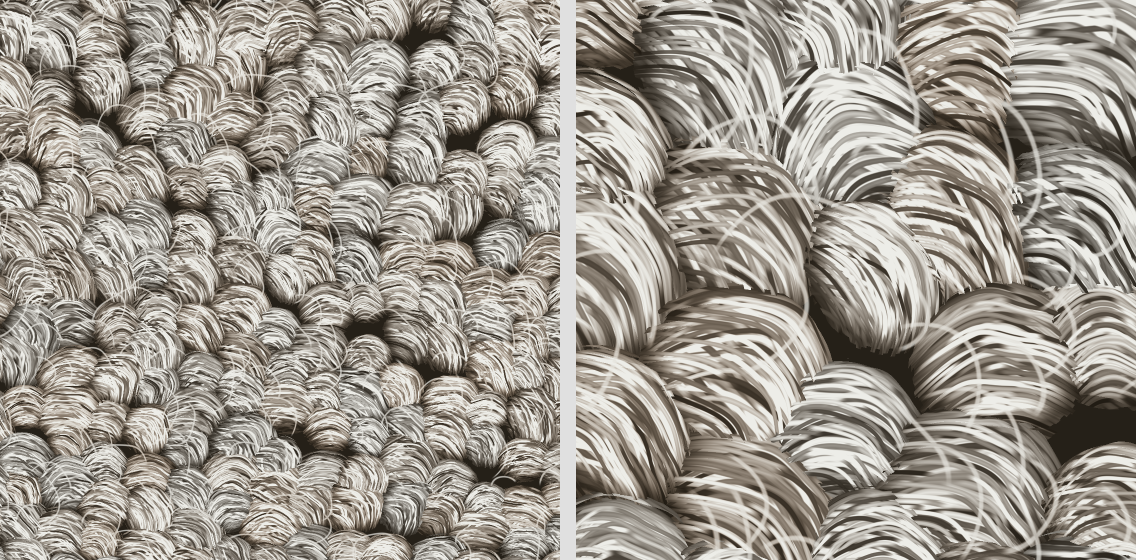
Left, the full canvas; right, a detail of the centre.
Give the GLSL for this texture, as a WebGL 2 fragment shader.

```glsl
#version 300 es
precision highp float;

uniform vec2 u_resolution;
out vec4 fragColor;

const int SAMPLES = 2;
const int FIBRE_LAYERS = 5;
const vec3 SHADOW = vec3(0.11, 0.09, 0.06);
const vec3 WOOL = vec3(0.93, 0.93, 0.91);
const vec3 BROWN_SHIFT = vec3(0.045, 0.0, -0.035);

struct Tuft {
    vec2 local;
    float dome;
    float height;
    vec3 traits;
};

vec3 hash3(vec2 p) {
    vec3 q = fract(p.xyx * vec3(0.1031, 0.1030, 0.0973));
    q += dot(q, q.yxz + 33.33);
    return fract((q.xxy + q.yzz) * q.zyx);
}

vec2 intoFrame(vec2 v, float angle) {
    float c = cos(angle), s = sin(angle);
    return vec2(c * v.x + s * v.y, c * v.y - s * v.x);
}

// Coordinate across a bundle of arched fibres
float strandCoord(vec2 q, float bend, float phase) {
    float wobble = 0.035 * sin(q.x * 4.0 + phase) + 0.02 * sin(q.x * 7.0 - q.y * 3.0 + phase * 2.0);
    return q.y + bend * q.x * q.x + wobble;
}

// Rows narrow toward the bottom and columns sway gently
vec2 carpetGrid(vec2 p) {
    float sway = 0.012 * sin(p.y * 9.0 + p.x * 4.0) + 0.006 * sin(p.y * 23.0 + p.x * 11.0);
    float lean = 0.12 * (p.y - 0.5) * (p.x - 0.3);
    return vec2(13.0 * (p.x + sway - lean), 14.5 * p.y - 2.0 * p.y * p.y);
}

// Cellular search for the loop lying on top
Tuft topTuft(vec2 g) {
    Tuft best = Tuft(vec2(0.0), 0.0, -9.0, vec3(0.0));
    for (int x = -1; x <= 1; x++) {
        float column = floor(g.x) + float(x);
        float stagger = hash3(vec2(column, 7.0)).x;
        float row = floor(g.y - stagger);
        for (int y = -1; y <= 1; y++) {
            vec2 cell = vec2(column, row + float(y));
            vec3 place = hash3(cell + 41.0);
            vec3 traits = hash3(cell + 113.0);
            vec2 center = cell + vec2(0.5, 0.5 + stagger) + (place.xy - 0.5) * vec2(0.3, 0.5);
            vec2 offset = g - center;
            float angle = -0.42 + (traits.x - 0.5) * 1.3;
            vec2 q = intoFrame(offset, angle) / mix(0.56, 0.8, place.z);
            float strand = floor(12.0 * strandCoord(q, 0.55, traits.y * 40.0));
            float ragged = hash3(vec2(strand, traits.z * 97.0)).x - 0.5;
            float dome = 1.0 - dot(q, q * vec2(0.9, 1.15)) + 0.28 * ragged;
            float height = dome + 0.4 * offset.y + 0.4 * traits.y;
            if (dome > 0.0 && height > best.height) {
                best = Tuft(q, dome, height, traits);
            }
        }
    }
    return best;
}

// Crossing layers of fine fibres, the upper ones broken into lengths
float fibreTone(vec2 q, float seed) {
    float tone = 0.35;
    for (int i = 0; i < FIBRE_LAYERS; i++) {
        float layer = float(i);
        float spread = hash3(vec2(layer + 3.0, seed * 83.0)).x - 0.5;
        vec2 w = intoFrame(q, spread * 0.65);
        float s = strandCoord(w, 0.55 + 0.5 * spread, seed * 40.0 + layer) * (9.0 + 1.5 * layer);
        vec3 rnd = hash3(vec2(floor(s) + 19.0 * layer, seed * 97.0 + layer));
        float across = abs(fract(s) - 0.5);
        float along = 0.5 + 0.5 * sin(w.x * 3.0 + rnd.y * 40.0);
        float present = i == 0 ? 1.0 : smoothstep(0.35, 0.6, along);
        float cover = present * smoothstep(0.5, 0.28, across);
        float fibre = mix(0.08, 1.25, pow(rnd.x, 0.8)) * (1.0 - 0.5 * across);
        tone = mix(tone, fibre, cover);
    }
    return tone;
}

// Loose hairs: partial circles scattered over a grid
float looseHairs(vec2 p, float density, float seed) {
    vec2 g = p * density;
    float cover = 0.0;
    for (int x = -1; x <= 1; x++) {
        for (int y = -1; y <= 1; y++) {
            vec2 cell = floor(g) + vec2(x, y);
            vec3 place = hash3(cell + seed);
            vec3 shape = hash3(cell + seed + 57.0);
            vec2 d = intoFrame(g - cell - place.xy, 0.9 + (shape.x - 0.5) * 2.6);
            float radius = mix(0.3, 0.8, place.z) + 0.04 * sin(d.y * 6.0 + shape.z * 9.0);
            float line = smoothstep(0.0022, 0.0006, abs(length(d) - radius) / density);
            float arc = smoothstep(0.1, 0.35, d.x / max(length(d), 0.01) - 0.5 * shape.y);
            cover = max(cover, line * arc * step(0.35, shape.z));
        }
    }
    return cover;
}

vec3 carpet(vec2 p) {
    Tuft tuft = topTuft(carpetGrid(p));
    float light = mix(0.22, 1.08, smoothstep(-0.05, 0.65, tuft.dome + 0.22 * tuft.local.y));
    light *= mix(0.88, 1.12, tuft.traits.y);
    float tone = tuft.height < -1.0 ? 0.04 : fibreTone(tuft.local, tuft.traits.z) * light;
    float hairs = max(looseHairs(p, 15.0, 211.0), looseHairs(p, 11.0, 307.0));
    tone = clamp(mix(tone, 0.95, 0.75 * hairs), 0.0, 1.0);
    float brown = 4.0 * tone * (1.0 - tone) * mix(0.1, 1.0, tuft.traits.z);
    return mix(SHADOW, WOOL, tone) + BROWN_SHIFT * brown;
}

void main() {
    vec3 color = vec3(0.0);
    for (int i = 0; i < SAMPLES * SAMPLES; i++) {
        vec2 shift = (vec2(i % SAMPLES, i / SAMPLES) + 0.5) / float(SAMPLES) - 0.5;
        color += carpet((gl_FragCoord.xy + shift) / u_resolution);
    }
    fragColor = vec4(color / float(SAMPLES * SAMPLES), 1.0);
}
```
